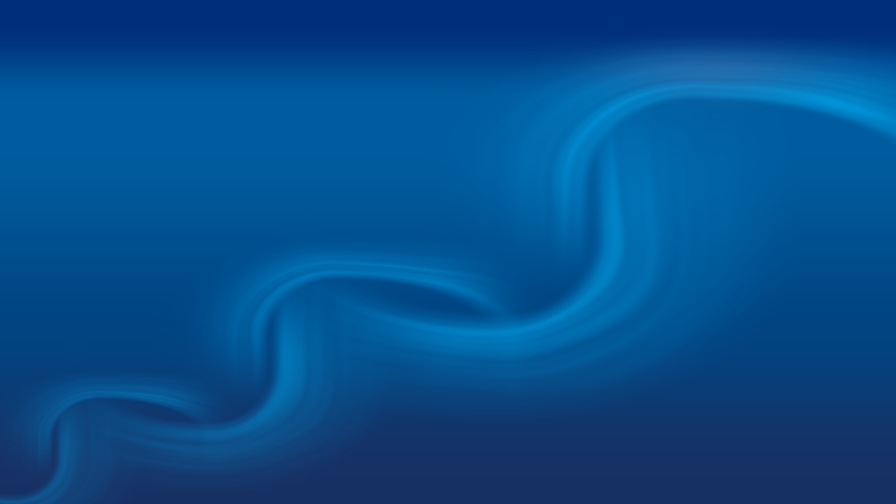
A WebGL 1 fragment shader for this background:

```glsl
precision highp float;
// Three receding waves of soft blue light curling across a deep blue backdrop.
uniform vec2 u_resolution;

// Backdrop colours, top to bottom
const vec3 NAVY = vec3(0.0, 0.18, 0.48);
const vec3 AZURE = vec3(0.0, 0.36, 0.62);
const vec3 DEEP = vec3(0.0, 0.27, 0.51);
const vec3 INDIGO = vec3(0.09, 0.19, 0.39);
// Light colours
const vec3 GLOW = vec3(0.0, 0.59, 0.86);
const vec3 HAZE = vec3(0.24, 0.43, 0.66);

// Wave layout, in canvas heights
const vec2 FIRST_PEAK = vec2(1.377, 0.799);
const vec2 PEAK_STEP = vec2(-0.706, -0.354);
const float SHRINK = 0.67;
const float DIMMING = 0.76;
const vec2 CREST_CENTRE = vec2(0.0, -0.17);
const vec2 TROUGH_CENTRE = vec2(-0.382, -0.262);
const float CREST_LIGHT = 0.95;
const float TROUGH_LIGHT = 0.72;
const float STREAKS = 0.55;

vec2 gradientAt(vec2 cell) {
  float h = fract(sin(dot(cell, vec2(127.1, 311.7))) * 43758.5);
  return vec2(cos(6.2832 * h), sin(6.2832 * h));
}

float gradientNoise(vec2 p) {
  vec2 i = floor(p), f = fract(p);
  vec2 u = f * f * f * (f * (f * 6.0 - 15.0) + 10.0);
  vec2 e = vec2(1.0, 0.0);
  float low = mix(dot(gradientAt(i), f), dot(gradientAt(i + e), f - e), u.x);
  float high = mix(dot(gradientAt(i + e.yx), f - e.yx),
                   dot(gradientAt(i + 1.0), f - 1.0), u.x);
  return mix(low, high, u.y);
}

// Position across a band: 0 at its inner ellipse, 1 at its outer one
float bandPosition(vec2 q, vec2 inner, vec2 outer) {
  float a = max(length(q / inner) - 1.0, 0.0) * inner.y;
  float b = max(1.0 - length(q / outer), 0.0) * outer.y;
  return a / (a + b + 0.0001);
}

// Crisp inner edge, long outer fade, fine strands along the flow
float strandGlow(float t, float along, float seed) {
  float bend = t + 0.08 * gradientNoise(vec2(along * 3.0, t * 2.0 + seed));
  float strands = gradientNoise(vec2(bend * 7.0 + seed, along * 1.6))
                + 0.5 * gradientNoise(vec2(bend * 17.0, along * 2.0 + seed));
  float profile = smoothstep(0.0, 0.17, t) * pow(max(1.0 - t, 0.0), 1.2);
  return profile * (1.0 + STREAKS * strands);
}

// Light of one wave, with its peak at the origin
float waveLight(vec2 p, float seed) {
  // Crest: arch with a long right tail
  vec2 c = p - CREST_CENTRE;
  float tail = smoothstep(-0.03, 0.12, c.x);
  vec2 crestInner = vec2(mix(0.20, 0.44, tail), 0.17);
  vec2 crestOuter = vec2(mix(0.56, 1.40, tail), 0.30);
  float t = bandPosition(vec2(c.x, max(c.y, 0.0)), crestInner, crestOuter);
  float rise = smoothstep(-0.22, 0.06, c.y);
  float crest = strandGlow(t, c.x - c.y, seed) * rise
              * smoothstep(0.62, 0.25, c.x) * smoothstep(-0.65, -0.12, c.x);
  float covered = smoothstep(0.0, 0.17, t) * rise;

  // Trough: bowl whose right arm rises beneath the crest
  vec2 b = p - TROUGH_CENTRE;
  float flat_ = smoothstep(0.03, -0.10, b.x);
  vec2 bowlInner = vec2(mix(0.174, 0.35, flat_), 0.157);
  vec2 bowlOuter = vec2(mix(0.60, 0.85, flat_), 0.375);
  float s = bandPosition(vec2(b.x, min(b.y, 0.0)), bowlInner, bowlOuter);
  float trough = strandGlow(s, b.x + b.y, seed + 5.3) * (1.0 - covered)
               * smoothstep(-0.45, -0.05, b.x) * smoothstep(0.36, 0.02, b.y);

  return 1.0 - (1.0 - clamp(CREST_LIGHT * crest, 0.0, 1.0))
             * (1.0 - clamp(TROUGH_LIGHT * trough, 0.0, 1.0));
}

vec3 backdrop(float y) {
  vec3 col = mix(INDIGO, DEEP, smoothstep(0.04, 0.38, y));
  col = mix(col, AZURE, smoothstep(0.34, 0.72, y));
  return mix(col, NAVY, smoothstep(0.80, 0.95, y));
}

void main() {
  vec2 p = gl_FragCoord.xy / u_resolution.y;
  p.x += 0.5 * (16.0 / 9.0 - u_resolution.x / u_resolution.y);

  // Waves shrink and dim toward the lower left
  vec2 peak = FIRST_PEAK;
  float size = 1.0, strength = 1.0, dark = 1.0;
  for (int i = 0; i < 3; i++) {
    dark *= 1.0 - strength * waveLight((p - peak) / size, float(i) * 3.7);
    peak += PEAK_STEP * size;
    size *= SHRINK;
    strength *= DIMMING;
  }
  vec3 col = mix(backdrop(p.y), GLOW, 1.0 - dark);

  // Pale haze above the largest crest
  vec2 h = (p - FIRST_PEAK - vec2(0.04, 0.06)) / vec2(0.20, 0.045);
  col = mix(col, HAZE, 0.55 * exp(-dot(h, h)));
  gl_FragColor = vec4(col, 1.0);
}
```
